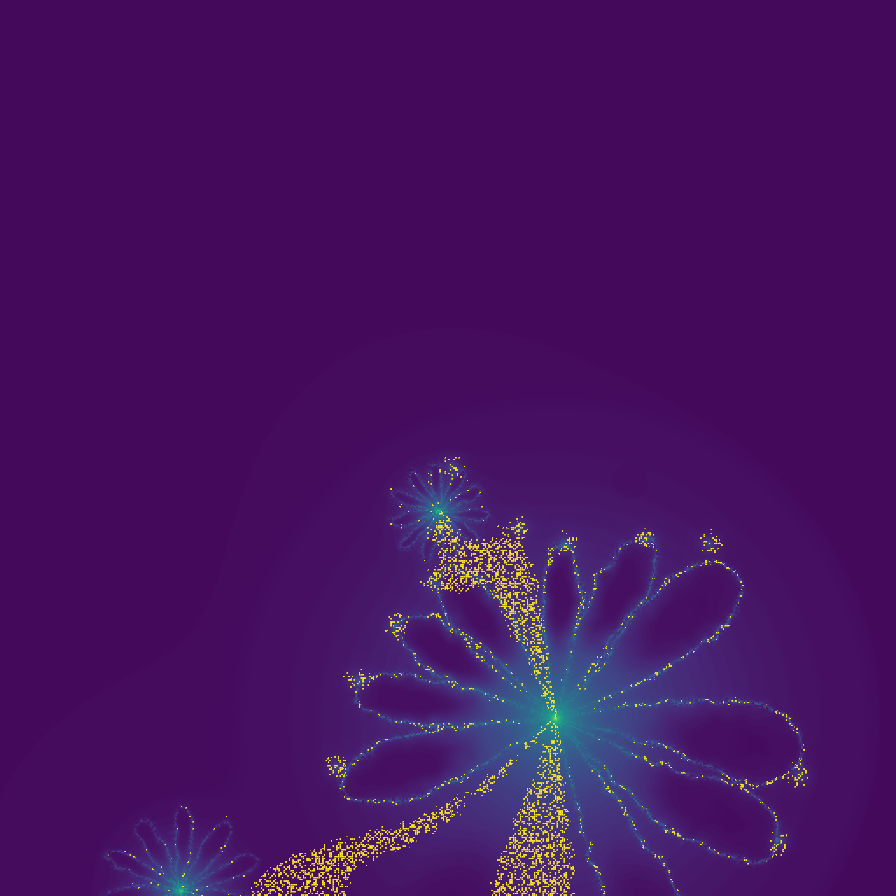
A Shadertoy shader for this background:

```glsl
// A violet fractal flower with dark petals, teal glows and yellow speckled stems.

const vec2 HUB = vec2(0.620, 0.198);
const vec2 UPPER_BUD = vec2(0.489, 0.429);
const vec2 LOWER_BUD = vec2(0.202, 0.006);
const float GRAIN = 512.0; // speckle cells across the canvas
const float TAU = 6.28319;

// Petals of the main flower: angle, length, half width, angle of the tuft
const vec4 PETALS[10] = vec4[10](
    vec4(1.52, 0.195, 0.021, 1.51), vec4(1.10, 0.224, 0.028, 1.10),
    vec4(0.68, 0.260, 0.039, 0.85), vec4(-0.13, 0.280, 0.045, -0.23),
    vec4(-0.53, 0.285, 0.042, -0.50), vec4(-1.126, 0.420, 0.045, -1.126),
    vec4(2.22, 0.205, 0.028, 2.30), vec4(2.59, 0.205, 0.026, 2.61),
    vec4(3.01, 0.225, 0.026, 2.95), vec4(3.46, 0.250, 0.034, 3.36));

// Speckled stem through the hub: position, half width
const vec3 STEM[8] = vec3[8](
    vec3(0.330, -0.005, 0.047), vec3(0.390, 0.047, 0.018), vec3(0.470, 0.077, 0.008),
    vec3(0.545, 0.125, 0.004), vec3(HUB, 0.001), vec3(0.562, 0.380, 0.027),
    vec3(0.506, 0.365, 0.023), vec3(UPPER_BUD, 0.002));

// Colour ramp from violet through teal to yellow
const vec3 RAMP[11] = vec3[11](
    vec3(0.267, 0.005, 0.329), vec3(0.283, 0.141, 0.458), vec3(0.254, 0.265, 0.530),
    vec3(0.207, 0.372, 0.553), vec3(0.164, 0.471, 0.558), vec3(0.128, 0.567, 0.551),
    vec3(0.135, 0.659, 0.518), vec3(0.267, 0.749, 0.441), vec3(0.478, 0.821, 0.318),
    vec3(0.741, 0.873, 0.150), vec3(0.993, 0.906, 0.144));

vec3 ramp(float t) {
    float x = clamp(t, 0.0, 0.999) * 10.0;
    int i = int(x);
    return mix(RAMP[i], RAMP[i + 1], fract(x));
}

float hash(vec2 p) {
    vec3 q = fract(p.xyx * vec3(0.1031, 0.1030, 0.0973));
    q += dot(q, q.yzx + 33.33);
    return fract((q.x + q.y) * q.z);
}

float noise(vec2 p) {
    vec2 i = floor(p), f = fract(p);
    f = f * f * (3.0 - 2.0 * f);
    return mix(mix(hash(i), hash(i + vec2(1, 0)), f.x),
               mix(hash(i + vec2(0, 1)), hash(i + vec2(1, 1)), f.x), f.y);
}

// Logarithmic glow that fades out near the given radius
float glow(vec2 p, float radius) {
    return 0.0217 * log(1.0 + pow(radius / max(length(p), 0.0012), 6.0));
}

// Teardrop loop from the origin: x = outline distance, y = inner shade
vec2 petal(vec2 p, float angle, float len, float halfWidth) {
    vec2 axis = vec2(cos(angle), sin(angle));
    vec2 q = vec2(dot(p, axis), dot(p, vec2(-axis.y, axis.x))) / len;
    float w = halfWidth / len, uu = q.x * q.x;
    float f = q.y * q.y - 4.0 * w * w * uu * (1.0 - uu);
    vec2 slope = vec2(-8.0 * w * w * q.x * (1.0 - 2.0 * uu), 2.0 * q.y);
    float d = q.x < 0.0 ? 1.0 : abs(f) / (length(slope) + 0.001) * len;
    float shade = 1.0 - smoothstep(0.3, 1.1, length(vec2((q.x - 0.7) / 0.36, q.y / w)));
    return vec2(d, shade);
}

// Small flower with evenly repeated petals
vec2 bud(vec2 p, float count, float len, float turn) {
    float sector = TAU / count;
    float angle = (floor((atan(p.y, p.x) - turn) / sector) + 0.5) * sector + turn;
    return petal(p, angle, len, len * 1.1 / count);
}

// Distance to a segment whose half width (z) varies along it
float taper(vec2 p, vec3 a, vec3 b) {
    vec2 ab = b.xy - a.xy;
    float h = clamp(dot(p - a.xy, ab) / dot(ab, ab), 0.0, 1.0);
    return length(p - a.xy - ab * h) - mix(a.z, b.z, h);
}

void mainImage(out vec4 fragColor, in vec2 fragCoord) {
    vec2 uv = fragCoord / iResolution.y;
    vec2 p = uv - HUB;
    float reach = smoothstep(0.01, 0.13, length(p));
    vec2 wobble = vec2(noise(uv * 70.0), noise(uv * 70.0 + 40.0)) - 0.5;
    float clump = noise(uv * 45.0 + 9.0);

    // Main petals with a tuft at every tip, and a shaded gap between the stems
    float outline = 1.0, tip = 1.0;
    float shade = petal(p, 4.22, 0.40, 0.07).y;
    for (int i = 0; i < 10; i++) {
        vec4 k = PETALS[i];
        vec2 leaf = petal(p + wobble * 0.009 * reach, k.x, k.y, k.z);
        outline = min(outline, leaf.x);
        shade = max(shade, leaf.y);
        tip = min(tip, length(p - k.y * vec2(cos(k.w), sin(k.w))));
    }

    // Two smaller flowers
    vec2 upper = bud(uv - UPPER_BUD + wobble * 0.006, 11.0, 0.055, 0.2);
    vec2 lower = bud(uv - LOWER_BUD + wobble * 0.006, 11.0, 0.092, 0.1);
    float budLine = min(upper.x, lower.x);
    tip = min(tip, length(uv - vec2(0.504, 0.479)));
    tip = min(tip, length(uv - vec2(0.580, 0.411)));

    // Stems
    float stem = taper(uv, vec3(HUB, 0.001), vec3(0.592, -0.015, 0.050));
    for (int i = 0; i < 7; i++) stem = min(stem, taper(uv, STEM[i], STEM[i + 1]));
    stem += wobble.x * 0.012 * reach;

    // Faint outer contour, then a banded halo that is darker inside the petals
    vec3 ratio = vec3(0.36, 0.18, 0.22)
        / vec3(length(p), length(uv - UPPER_BUD), length(uv - LOWER_BUD));
    ratio *= ratio;
    float tone = 0.021 + 0.008 * smoothstep(0.97, 1.03, dot(ratio, ratio));
    float halo = glow(p, 0.31) * (1.0 - 0.85 * shade);
    halo += glow(uv - UPPER_BUD, 0.055) * (1.0 - 0.5 * upper.y);
    halo += glow(uv - LOWER_BUD, 0.085) * (1.0 - 0.5 * lower.y);
    halo *= 100.0;
    tone += (floor(halo) + smoothstep(0.6, 1.0, fract(halo))) / 100.0;
    tone -= 0.008 * smoothstep(0.022, 0.018, length(uv - vec2(0.703, 0.463)));

    // Teal beads along the outlines and at the tufts
    vec2 cell = floor(uv * GRAIN);
    float bead = hash(cell + 71.0);
    tone += 0.26 * bead * exp(-outline / 0.0020) * mix(0.3, 1.0, reach);
    tone += 0.17 * bead * exp(-budLine / 0.0016) + 0.18 * exp(-tip / 0.006);

    // Yellow speckles: the densest part sets the chance of a dot
    float chance = 0.38 * smoothstep(0.004, -0.004, stem);
    chance = max(chance, 0.34 * clump * reach * exp(-outline * outline / 0.000005));
    chance = max(chance, 0.10 * clump * exp(-budLine / 0.0016));
    chance = max(chance, 0.45 * clump * smoothstep(0.018, 0.004, tip));
    vec2 inset = 0.5 - abs(fract(uv * GRAIN) - 0.5);
    float pixel = GRAIN / iResolution.y;
    float dotMask = smoothstep(-0.5 * pixel, 0.5 * pixel, min(inset.x, inset.y));
    dotMask *= step(hash(cell) + 0.002, chance);

    fragColor = vec4(mix(ramp(tone), RAMP[10], dotMask), 1.0);
}
```
